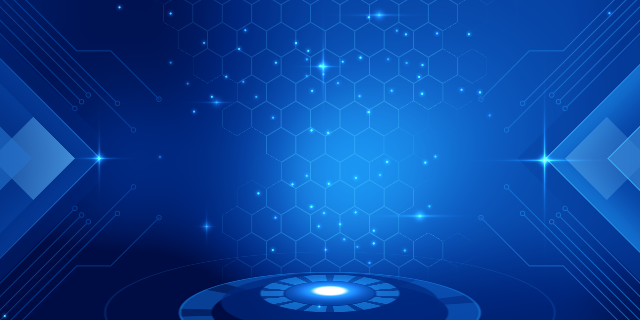
A WebGL 2 fragment shader for this background:

```glsl
#version 300 es
precision highp float;
uniform vec2 u_resolution;
out vec4 fragColor;

// Tunable values, in canvas heights: the canvas spans 2 by 1
const vec3 NAVY = vec3(0.0, 0.05, 0.27);
const vec3 DEEP = vec3(0.0, 0.15, 0.49);
const vec3 ROYAL = vec3(0.02, 0.25, 0.63);
const vec3 AZURE = vec3(0.05, 0.36, 0.76);
const vec3 SKY = vec3(0.09, 0.5, 0.88);
const vec3 BRIGHT = vec3(0.11, 0.61, 0.97);
const vec3 CYAN = vec3(0.25, 0.75, 1.0);
const vec3 GLASS = vec3(0.34, 0.66, 0.92);
const vec3 RAMP[6] = vec3[](NAVY, DEEP, ROYAL, AZURE, SKY, BRIGHT);
const vec2 HEX_ORIGIN = vec2(1.0165, 0.4653);
const vec2 HEX_SIZE = vec2(0.092, 0.0948);
const float AXIS_Y = 0.505;
const float DISC_X = 1.031;
const float DISC_TILT = 0.27;
const float LINE = 0.0013;
const float SPECK_CELL = 0.052;
// Flare centre and reach
const vec4 FLARES[7] = vec4[](
  vec4(1.01, 0.792, 0.06, 0.12), vec4(1.185, 0.953, 0.12, 0.01),
  vec4(0.677, 0.68, 0.08, 0.01), vec4(1.312, 0.325, 0.13, 0.01),
  vec4(0.646, 0.292, 0.03, 0.06), vec4(0.31, 0.505, 0.08, 0.1),
  vec4(1.702, 0.499, 0.13, 0.18));

float pixel;

float hash(vec2 p) { return fract(sin(dot(p, vec2(127.1, 311.7))) * 43758.5453); }
float fill(float d) { return clamp(0.5 - d / pixel, 0.0, 1.0); }
float stroke(float d) { return fill(abs(d) - LINE); }
float glow(vec2 offset, float radius) { return exp(-dot(offset, offset) / (radius * radius)); }

float segment(vec2 p, vec2 a, vec2 b) {
  vec2 e = b - a;
  return length(p - a - e * clamp(dot(p - a, e) / dot(e, e), 0.0, 1.0));
}

vec3 ramp(float t) {
  vec3 c = NAVY;
  for (int i = 0; i < 5; i++) c = mix(c, RAMP[i + 1], clamp(t * 4.0 - float(i), 0.0, 1.0));
  return c;
}

float backgroundLight(vec2 p) {
  float t = 0.05 + 0.45 * smoothstep(0.45, 1.1, p.x);
  t += 0.6 * glow(p - vec2(1.07, 0.45), 0.3) + 0.25 * glow(p - vec2(1.4, 0.6), 0.35);
  t += 0.22 * glow(p - vec2(0.42, 0.5), 0.24) + 0.1 * glow(p - vec2(0.0, 1.0), 0.2);
  return t - 0.3 * (1.0 - smoothstep(0.0, 0.35, p.y)) - 0.12 * smoothstep(1.75, 2.0, p.x);
}

// Honeycomb thinning out beyond an hourglass outline
float honeycomb(vec2 p) {
  vec2 q = (p - HEX_ORIGIN) / HEX_SIZE, s = vec2(1.0, 1.73205);
  vec2 a = mod(q, s) - 0.5 * s, b = mod(q - 0.5 * s, s) - 0.5 * s;
  vec2 g = dot(a, a) < dot(b, b) ? a : b;
  vec2 id = floor((q - g) * 2.0 / s + 0.5), c = HEX_ORIGIN + (q - g) * HEX_SIZE;
  float edge = 0.5 - max(abs(g.x), dot(abs(g), 0.5 * s));
  float outside = abs(c.x - 1.04) - 0.17 - 0.62 * abs(c.y - 0.47) + 0.15 * (hash(id) - 0.5);
  return stroke(edge * HEX_SIZE.x) * (1.0 - smoothstep(-0.05, 0.05, outside)) * smoothstep(0.08, 0.2, p.y);
}

// Glowing specks in two clusters and a middle row
float specks(vec2 p) {
  vec2 id = floor(p / SPECK_CELL), c = (id + 0.5) * SPECK_CELL;
  vec2 jitter = vec2(hash(id + 3.0), hash(id + 9.0)) - 0.5;
  float d = length(p - c - jitter * SPECK_CELL * 0.7);
  float density = glow((c - vec2(1.02, 0.78)) * vec2(0.5, 1.0), 0.2);
  density += glow((c - vec2(1.05, 0.27)) * vec2(0.6, 1.0), 0.14);
  density += 0.7 * glow(vec2(abs(c.x - 1.0) - 0.4, (c.y - 0.5) * 5.0), 0.13);
  float shown = step(hash(id), 0.55 * density);
  return shown * (0.3 + 0.6 * hash(id + 5.0)) * (fill(d - 0.003) + 0.3 * glow(vec2(d), 0.011));
}

// Diagonal circuit trace with a ring at its end
float trace(vec2 m, vec2 end) {
  float line = segment(m, end + vec2(-0.006, 0.006), end + vec2(-0.6, 0.6));
  return min(line, abs(length(m - end) - 0.007));
}

float circuits(vec2 m) {
  float d = min(trace(m, vec2(0.417, 0.089)), trace(m, vec2(0.367, 0.172)));
  for (int i = 0; i < 3; i++) d = min(d, trace(m, vec2(0.276, 0.198) - 0.021 * float(i)));
  vec2 end = vec2(0.497, 0.185), bend = vec2(0.346, 0.336), turn = vec2(0.24, 0.336);
  d = min(d, min(segment(m, end, bend), segment(m, bend, turn)));
  d = min(d, segment(m, turn, turn + vec2(-0.3, 0.3)));
  return stroke(min(d, abs(length(m - end) - 0.007)));
}

float flare(vec2 q, vec2 reach) {
  vec2 ray = exp(-3.0 * q / reach - q.yx / 0.0025);
  return ray.x + ray.y + 0.6 * glow(q, 0.014);
}

// Tilted disc: plane coordinates, rings and plates
vec2 plane(vec2 p, float level) { return (p - vec2(DISC_X, level)) / vec2(1.0, DISC_TILT); }

float band(float r, float inner, float outer) {
  float w = pixel / DISC_TILT * 0.6;
  return clamp((r - inner) / w + 0.5, 0.0, 1.0) * clamp((outer - r) / w + 0.5, 0.0, 1.0);
}

float plates(vec2 q, float count) {
  return smoothstep(0.12, 0.16, abs(fract(atan(q.y, q.x) * count / 6.28318) - 0.5));
}

vec3 drawDisc(vec3 c, vec2 p) {
  vec2 base = plane(p, 0.023), top = plane(p, 0.083);
  float wide = length(base), near = length(top);
  float mid = length(plane(p, 0.055)), core = length(plane(p, 0.091));
  c = mix(c, AZURE, band(wide, 0.37, 0.47) * (0.25 + 0.4 * plates(base, 9.0)));
  c = mix(c, DEEP, 0.7 * band(mid, -1.0, 0.34));
  c = mix(c, SKY, 0.6 * band(wide, 0.465, 0.472) + 0.25 * band(wide, 0.7, 0.705));
  c = mix(c, SKY, band(near, 0.145, 0.217) * (0.2 + 0.55 * plates(top, 14.0)));
  c = mix(c, ROYAL, 0.8 * band(near, -1.0, 0.14));
  c += CYAN * 0.9 * glow(vec2(core, 0.0), 0.09);
  return mix(c, vec3(1.0), 1.0 - smoothstep(0.04, 0.065, core));
}

// Layered arrowheads at both sides
vec3 drawChevrons(vec3 c, vec2 m, float right) {
  float slope = m.x + m.y, tip = mix(0.3125, 0.294, right);
  float diamond = abs(m.x - 0.104) + m.y - 0.13;
  vec3 shade = mix(DEEP, ROYAL, right), rim = mix(ROYAL, SKY, right);
  c = mix(c, shade, 0.45 * fill(slope - 0.383));
  c = mix(c, mix(shade, rim, smoothstep(0.1, tip, slope)), 0.75 * fill(slope - tip));
  c = mix(c, AZURE, 0.25 * fill(slope - 0.235));
  c = mix(c, GLASS, fill(diamond) * (0.3 + 2.0 * min(m.x, 0.23)) * mix(0.95, 0.75, right));
  c = mix(c, mix(AZURE, GLASS, 0.3 + 0.3 * right), 0.6 * fill(slope - 0.1));
  c = mix(c, CYAN, right * stroke((slope - 0.1) * 0.7));
  return mix(c, mix(SKY, CYAN, right), stroke((slope - tip) * 0.7) * (1.0 - 1.6 * min(m.y, 0.4)));
}

void main() {
  pixel = 1.0 / u_resolution.y;
  vec2 p = (gl_FragCoord.xy - 0.5 * u_resolution) * pixel + vec2(1.0, 0.5);
  vec2 m = vec2(min(p.x, 2.0 - p.x), abs(p.y - AXIS_Y));
  float right = step(1.0, p.x), light = backgroundLight(p);

  vec3 c = ramp(light);
  c = mix(c, CYAN, honeycomb(p) * mix(0.12, 0.55, clamp(light, 0.0, 1.0)));
  c = mix(c, mix(AZURE, SKY, right), circuits(m) * mix(0.6, 0.8, right));
  c = drawDisc(drawChevrons(c, m, right), p) + CYAN * specks(p);
  for (int i = 0; i < 7; i++) {
    vec4 f = FLARES[i];
    c += CYAN * 4.0 * (f.z + f.w) * flare(abs(p - f.xy), f.zw);
  }
  fragColor = vec4(min(c, 1.0), 1.0);
}
```
